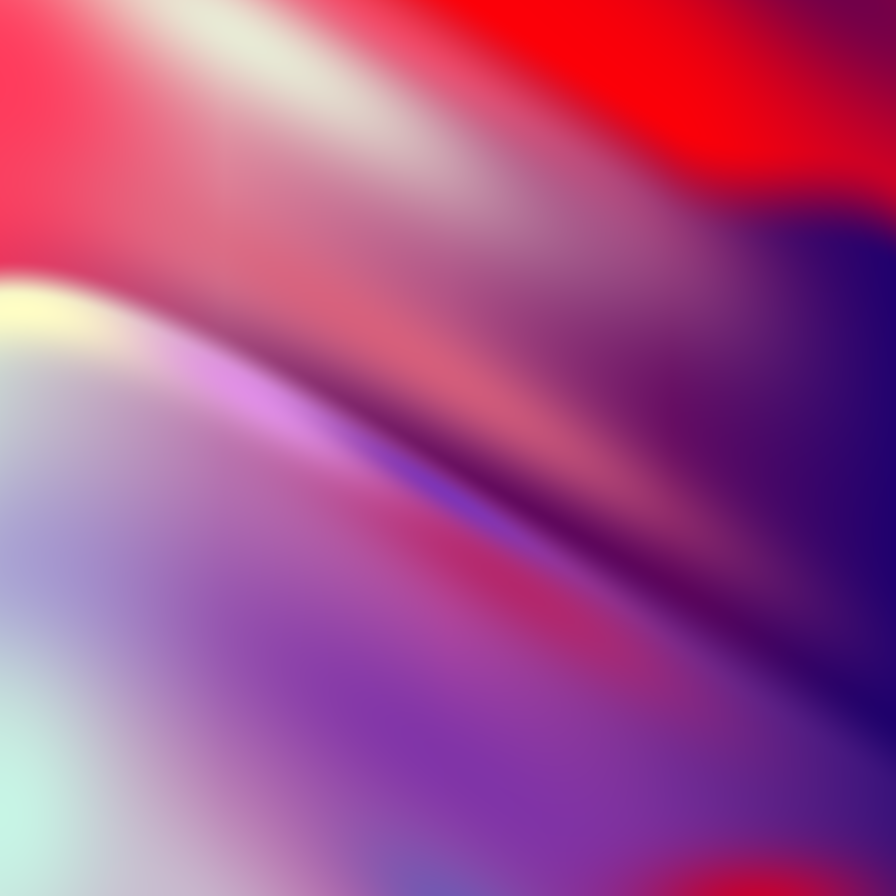
Give the GLSL for this background, as a Shadertoy shader.

```glsl
struct Glow { vec2 centre; vec2 radius; vec3 colour; float strength; };

// Crease: a falling line with a soft shoulder at the left
const float CREASE_START = 0.69;
const float CREASE_SLOPE = 0.62;
const float SHOULDER_LIFT = 0.09;
const float SHOULDER_LENGTH = 0.13;
const float SHARP_EDGE = 0.021;
const float SOFT_EDGE = 0.045;

// Sheet colours from left to right
const vec3 UPPER_PINK = vec3(1.00, 0.25, 0.38);
const vec3 UPPER_ROSE = vec3(0.87, 0.51, 0.60);
const vec3 UPPER_MAUVE = vec3(0.68, 0.31, 0.52);
const vec3 UPPER_PLUM = vec3(0.39, 0.04, 0.38);
const vec3 UPPER_NAVY = vec3(0.12, 0.00, 0.43);
const vec3 LOWER_PEARL = vec3(0.79, 0.83, 0.82);
const vec3 LOWER_PINK = vec3(0.74, 0.48, 0.69);
const vec3 LOWER_ORCHID = vec3(0.74, 0.31, 0.62);
const vec3 LOWER_PURPLE = vec3(0.44, 0.17, 0.57);
const vec3 LOWER_INDIGO = vec3(0.22, 0.07, 0.48);

// Red band across the upper right
const vec3 RED_CORE = vec3(0.99, 0.00, 0.03);
const vec3 RED_EDGE = vec3(0.86, 0.00, 0.12);
const float RED_HEIGHT = 0.495;
const float RED_LIFT = 0.10;
const float RED_SOFTNESS = 0.055;

// Shade along the crease
const vec3 SHADE_PLUM = vec3(0.34, 0.00, 0.34);
const vec3 SHADE_NAVY = vec3(0.10, 0.00, 0.41);

// Glows of the upper sheet: x along the crease, y above it
const Glow HAZE = Glow(vec2(0.26, 0.36), vec2(0.32, 0.09), vec3(0.91, 0.94, 0.85), 0.97);
const Glow BLUSH = Glow(vec2(-0.02, 0.20), vec2(0.13, 0.20), vec3(1.00, 0.23, 0.36), 1.0);
const Glow MAUVE = Glow(vec2(0.68, 0.41), vec2(0.16, 0.09), vec3(0.72, 0.38, 0.56), 0.6);
const Glow FRINGE = Glow(vec2(0.42, 0.46), vec2(0.25, 0.05), vec3(0.98, 0.28, 0.40), 0.8);
const Glow RIDGE = Glow(vec2(0.45, 0.11), vec2(0.32, 0.06), vec3(0.86, 0.38, 0.48), 0.9);
const Glow DARK_TOP = Glow(vec2(0.93, 0.82), vec2(0.28, 0.13), vec3(0.44, 0.00, 0.29), 1.0);

// Glows of the lower sheet
const Glow LILAC = Glow(vec2(0.04, -0.33), vec2(0.18, 0.12), vec3(0.66, 0.66, 0.86), 0.8);
const Glow PURPLE = Glow(vec2(0.50, -0.32), vec2(0.36, 0.14), vec3(0.48, 0.19, 0.66), 0.9);
const Glow PALE = Glow(vec2(0.20, -0.65), vec2(0.18, 0.12), vec3(0.79, 0.73, 0.81), 0.9);
const Glow MINT = Glow(vec2(0.00, -0.60), vec2(0.12, 0.16), vec3(0.78, 0.96, 0.90), 1.0);
const Glow BLUE = Glow(vec2(0.52, -0.49), vec2(0.13, 0.08), vec3(0.40, 0.36, 0.71), 0.9);
const Glow CRIMSON = Glow(vec2(0.57, -0.075), vec2(0.20, 0.06), vec3(0.71, 0.14, 0.40), 0.9);
const Glow CREAM = Glow(vec2(0.03, -0.035), vec2(0.20, 0.045), vec3(1.00, 1.00, 0.77), 1.0);
const Glow ORCHID = Glow(vec2(0.29, -0.035), vec2(0.13, 0.042), vec3(0.90, 0.57, 0.93), 0.9);
const Glow VIOLET = Glow(vec2(0.50, -0.018), vec2(0.13, 0.026), vec3(0.48, 0.20, 0.72), 0.95);

// Placed on the canvas itself
const Glow EMBER = Glow(vec2(0.845, -0.01), vec2(0.13, 0.055), vec3(0.78, 0.00, 0.18), 1.0);

float bell(vec2 offset) {
    return exp(-dot(offset, offset));
}

void addGlow(inout vec3 colour, vec2 p, Glow glow) {
    float amount = glow.strength * bell((p - glow.centre) / glow.radius);
    colour = mix(colour, glow.colour, amount);
}

// Five evenly spaced colours
vec3 ramp(float x, vec3 a, vec3 b, vec3 c, vec3 d, vec3 e) {
    vec4 steps = clamp(4.0 * x - vec4(0.0, 1.0, 2.0, 3.0), 0.0, 1.0);
    return mix(mix(mix(mix(a, b, steps.x), c, steps.y), d, steps.z), e, steps.w);
}

float creaseHeight(float x) {
    float shoulder = SHOULDER_LIFT * (1.0 - exp(-x / SHOULDER_LENGTH));
    return CREASE_START - CREASE_SLOPE * x + shoulder;
}

vec3 upperSheet(vec2 fold) {
    vec3 colour = ramp(fold.x, UPPER_PINK, UPPER_ROSE, UPPER_MAUVE, UPPER_PLUM, UPPER_NAVY);
    addGlow(colour, fold, HAZE);
    addGlow(colour, fold, BLUSH);
    addGlow(colour, fold, MAUVE);
    addGlow(colour, fold, FRINGE);
    addGlow(colour, fold, RIDGE);

    float right = smoothstep(0.75, 1.0, fold.x);
    float redLine = RED_HEIGHT + RED_LIFT * right;
    float red = smoothstep(redLine - RED_SOFTNESS, redLine + RED_SOFTNESS, fold.y);
    colour = mix(colour, mix(RED_CORE, RED_EDGE, right), red);
    addGlow(colour, fold, DARK_TOP);

    vec3 shade = mix(SHADE_PLUM, SHADE_NAVY, right);
    addGlow(colour, fold, Glow(vec2(0.72, 0.005), vec2(0.50, 0.055), shade, 1.0));
    return colour;
}

vec3 lowerSheet(vec2 fold) {
    vec3 colour = ramp(fold.x, LOWER_PEARL, LOWER_PINK, LOWER_ORCHID, LOWER_PURPLE, LOWER_INDIGO);
    addGlow(colour, fold, LILAC);
    addGlow(colour, fold, PURPLE);
    addGlow(colour, fold, PALE);
    addGlow(colour, fold, MINT);
    addGlow(colour, fold, BLUE);
    addGlow(colour, fold, CRIMSON);
    addGlow(colour, fold, CREAM);
    addGlow(colour, fold, ORCHID);
    addGlow(colour, fold, VIOLET);
    return colour;
}

void mainImage(out vec4 fragColor, in vec2 fragCoord) {
    vec2 uv = fragCoord / iResolution.xy;
    vec2 fold = vec2(uv.x, uv.y - creaseHeight(uv.x));

    // The crease blurs towards the right
    float edge = mix(SHARP_EDGE, SOFT_EDGE, smoothstep(0.5, 0.85, uv.x));
    float above = smoothstep(-edge, edge, fold.y);
    vec3 colour = mix(lowerSheet(fold), upperSheet(fold), above);
    addGlow(colour, uv, EMBER);
    fragColor = vec4(colour, 1.0);
}
```
